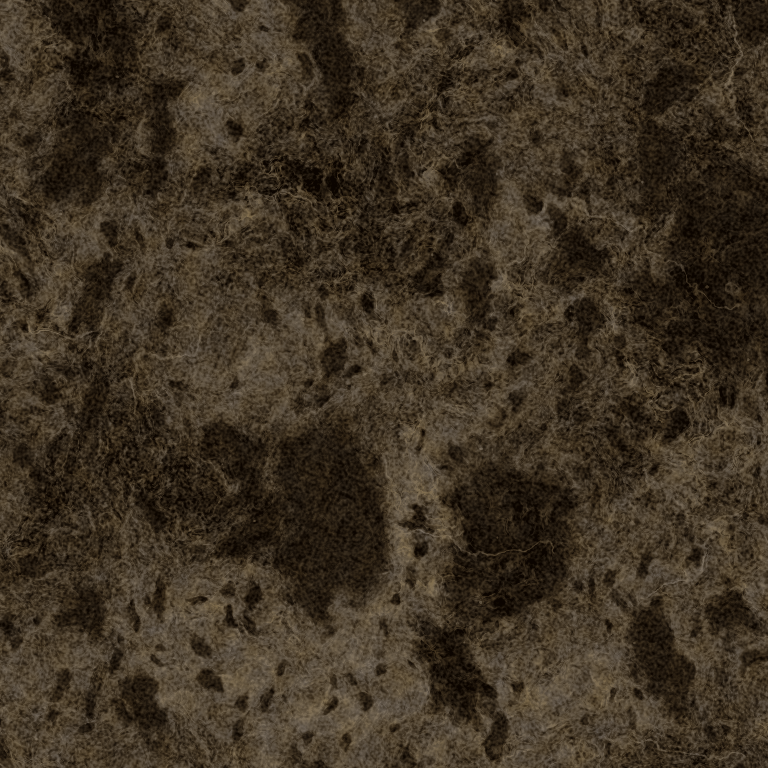
Write a Shadertoy shader that draws this texture.

```glsl
// Dark brown brecciated marble: ragged dark clasts, tan web veins, fine threads and grain.

vec2 hash2(vec2 p) {
    p = vec2(dot(p, vec2(127.1, 311.7)), dot(p, vec2(269.5, 183.3)));
    return fract(sin(p) * 43758.5);
}

float gradientDot(vec2 cell, vec2 offset) {
    float angle = 6.2832 * hash2(cell).x;
    return dot(vec2(cos(angle), sin(angle)), offset);
}

float gradientNoise(vec2 p) {
    vec2 i = floor(p), f = p - i;
    vec2 u = f * f * f * (f * (f * 6.0 - 15.0) + 10.0);
    vec2 e = vec2(1, 0);
    return mix(mix(gradientDot(i, f), gradientDot(i + e, f - e), u.x),
               mix(gradientDot(i + e.yx, f - e.yx), gradientDot(i + 1.0, f - 1.0), u.x), u.y);
}

mat2 rotation(float a) {
    return mat2(cos(a), sin(a), -sin(a), cos(a));
}

float fbm(vec2 p) {
    float sum = 0.0, amplitude = 0.5;
    for (int i = 0; i < 5; i++) {
        sum += amplitude * gradientNoise(p);
        p = rotation(0.6) * p * 2.03 + 17.3;
        amplitude *= 0.5;
    }
    return sum;
}

vec2 fbm2(vec2 p) {
    return vec2(fbm(p), fbm(p + 41.7));
}

// Soft coverage of scattered upright ovals, one candidate per cell
float clasts(vec2 p, float chance) {
    vec2 cell = floor(p);
    float cover = 0.0;
    for (int y = -1; y <= 1; y++)
    for (int x = -1; x <= 1; x++) {
        vec2 c = cell + vec2(x, y);
        vec2 d = (p - c - 0.2 - 0.6 * hash2(c)) * vec2(1.25, 0.8);
        vec2 traits = hash2(c + 73.1);
        float radius = mix(0.2, 0.47, traits.x);
        float oval = 1.0 - smoothstep(radius * 0.4, radius * 1.2, length(d));
        cover = max(cover, oval * step(traits.y, chance));
    }
    return cover;
}

// Gap between the two nearest cell points: zero along cell borders
float borderGap(vec2 p) {
    vec2 cell = floor(p);
    float nearest = 9.0, second = 9.0;
    for (int y = -1; y <= 1; y++)
    for (int x = -1; x <= 1; x++) {
        vec2 c = cell + vec2(x, y);
        float d = length(p - c - hash2(c));
        second = min(second, max(nearest, d));
        nearest = min(nearest, d);
    }
    return second - nearest;
}

void mainImage(out vec4 fragColor, in vec2 fragCoord) {
    float pixel = 1.0 / iResolution.y;
    vec2 p = fragCoord * pixel;
    vec2 warped = p + 0.1 * fbm2(p * 6.0 + 3.0);
    vec2 curled = warped + 0.025 * fbm2(p * 32.0);

    // Broad clouds and diagonal streaks
    float streaks = fbm(rotation(-0.75) * warped * vec2(5.0, 10.0) + fbm2(p * 3.0) * 2.0);
    float tone = 0.29 + 1.1 * fbm(warped * 2.6 + 5.2) + 0.55 * streaks;

    // Dark clasts, large to small, with ragged rims
    float dark = clasts(curled * 3.4 + 1.3, 0.5);
    dark = max(dark, 0.9 * clasts(curled * 9.0 + 4.7, 0.4));
    dark = max(dark, 0.7 * clasts(warped * 30.0 + 8.1, 0.4));
    dark = smoothstep(0.08, 0.85, dark + 1.1 * fbm(p * 24.0 + 60.0) * smoothstep(0.0, 0.3, dark));
    tone *= 1.0 - 0.9 * dark;

    // Curly light threads at several scales
    float threads = 0.0;
    float frequency = 15.0;
    for (int i = 0; i < 5; i++) {
        float n = abs(gradientNoise(rotation(float(i)) * curled * frequency + 9.0));
        threads += 0.23 * pow(1.0 - min(2.2 * n, 1.0), 4.0);
        frequency *= 1.75;
    }
    tone += threads * (1.0 - 0.6 * dark);

    // Web of veins around dark nodules, densest along an upright seam
    float across = (warped.x - 0.57) / 0.06;
    float seam = exp(-across * across);
    float webMask = clamp(smoothstep(-0.1, 0.22, fbm(warped * 4.0 + 21.0)) + 0.8 * seam, 0.0, 1.0);
    float web = 0.0, scale = 17.0;
    for (int i = 0; i < 3; i++) {
        float gap = borderGap(curled * scale + 6.0);
        float width = (0.0024 + pixel) * scale;
        float line = 1.0 - smoothstep(0.2 * width, width, gap);
        web = max(web, line * (1.0 - 0.2 * float(i)));
        tone -= 0.09 * webMask * smoothstep(0.15, 0.5, gap);
        scale *= 1.9;
    }
    web *= webMask * smoothstep(-0.25, 0.3, gradientNoise(p * 26.0)) * (1.0 - 0.4 * dark);

    // Long sparse cracks
    float crackWidth = 0.006 + 3.0 * pixel;
    float crack = 1.0 - smoothstep(0.0, crackWidth, abs(gradientNoise(curled * 3.2 + 31.0)));
    crack *= smoothstep(0.0, 0.25, gradientNoise(p * 5.0 + 12.0));
    tone += 0.55 * web + 0.5 * crack;

    // Grain and rare pale specks
    float grain = gradientNoise(rotation(0.4) * p * 250.0) + 0.6 * gradientNoise(rotation(1.1) * p * 130.0);
    tone += grain * mix(0.56, 0.38, dark);
    tone += 0.6 * smoothstep(0.54, 0.64, gradientNoise(p * 95.0 + 2.0));
    tone -= 0.35 * max(tone - 0.85, 0.0);
    tone = clamp(tone, -0.12, 1.3);

    // Umber to taupe, drifting between ochre and grey
    vec3 color = mix(vec3(0.08, 0.05, 0.02), vec3(0.39, 0.34, 0.27), tone);
    color += vec3(0.012, 0.004, -0.01) * smoothstep(0.0, 0.4, tone) * (1.0 - smoothstep(0.6, 1.0, tone));
    float ochre = fbm(p * 30.0 + 50.0) + 0.25 * web;
    color *= 1.0 + ochre * vec3(0.1, 0.02, -0.25);
    fragColor = vec4(max(color, 0.0), 1.0);
}
```
